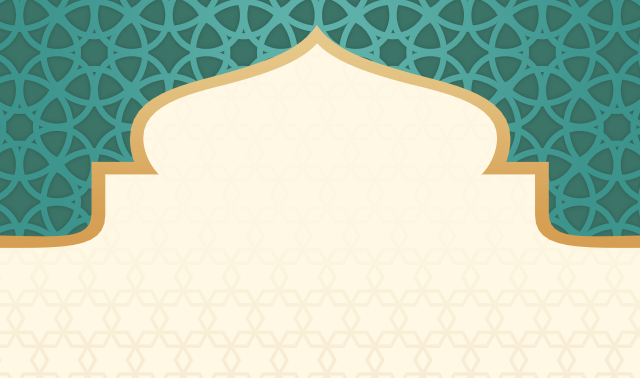
This background is drawn by a Shadertoy shader. Its source:

```glsl
const float CANVAS_HEIGHT = 453.0;   // design units, y measured downwards
const float ARCH_AXIS = 383.7;
const float APEX_SHIFT = 4.0;
const float ARCH_REACH = 400.0;
const int CURVES = 6;
const int STEPS = 12;

const vec2 GIRIH_ORIGIN = vec2(113.0, 63.0);
const float GIRIH_PITCH = 89.5;
const float PETAL_OFFSET = 63.6;
const float PETAL_RADIUS = 44.0;
const float RING_RADIUS = 61.0;
const float GIRIH_HALF_WIDTH = 3.7;

const vec2 STAR_ORIGIN = vec2(334.5, 183.0);
const float STAR_PITCH = 57.4;
const float STAR_HALF_WIDTH = 2.1;

const vec2 GLOW_CENTER = vec2(383.0, 55.0);
const float GLOW_REACH = 390.0;

const vec3 CREAM = vec3(1.0, 0.973, 0.895);
const vec3 CREAM_STRAP = vec3(0.973, 0.930, 0.830);
const vec3 TEAL_DARK = vec3(0.235, 0.460, 0.410);
const vec3 TEAL_STRAP = vec3(0.235, 0.580, 0.550);
const vec3 TEAL_GLOW = vec3(0.375, 0.700, 0.670);
const vec3 GOLD_TOP = vec3(0.900, 0.785, 0.540);
const vec3 GOLD_BOTTOM = vec3(0.840, 0.620, 0.320);

// Cubic control points of the right half, from apex to side
const vec2 OUTER[19] = vec2[19](
    vec2(0, 30), vec2(20, 60), vec2(60, 73), vec2(112, 88),
    vec2(164, 102), vec2(228, 114), vec2(228, 166),
    vec2(228, 176), vec2(226, 186), vec2(223, 194),
    vec2(223, 194), vec2(274, 194), vec2(274, 194),
    vec2(274, 194), vec2(274, 255), vec2(274, 255),
    vec2(274, 290), vec2(312, 283), vec2(400, 282));
const vec2 INNER[19] = vec2[19](
    vec2(0, 52), vec2(20, 74), vec2(60, 88), vec2(110, 101),
    vec2(160, 113), vec2(212, 127), vec2(212, 165),
    vec2(212, 182), vec2(204, 198), vec2(193.5, 209),
    vec2(193.5, 209), vec2(257.5, 209), vec2(257.5, 209),
    vec2(257.5, 209), vec2(257.5, 258), vec2(257.5, 258),
    vec2(257.5, 301), vec2(312, 297), vec2(400, 297));

vec2 cubic(vec2 a, vec2 b, vec2 c, vec2 d, float t) {
    float s = 1.0 - t;
    return s * s * s * a + 3.0 * s * t * (s * b + t * c) + t * t * t * d;
}

// Signed distance to a contour, negative below it
float archDistance(vec2 p, vec2 ctrl[19]) {
    float nearest = 1e9, side = 1.0;
    vec2 a = ctrl[0];
    for (int i = 0; i < CURVES; i++) {
        for (int j = 1; j <= STEPS; j++) {
            int k = 3 * i;
            vec2 b = cubic(ctrl[k], ctrl[k + 1], ctrl[k + 2], ctrl[k + 3],
                           float(j) / float(STEPS));
            vec2 e = b - a, w = p - a;
            vec2 r = w - e * clamp(dot(w, e) / max(dot(e, e), 1e-6), 0.0, 1.0);
            nearest = min(nearest, dot(r, r));
            if ((a.x <= p.x) != (b.x <= p.x) && a.y + e.y * w.x / e.x < p.y) side = -side;
            a = b;
        }
    }
    return side * sqrt(nearest);
}

float circleLine(vec2 p, float radius) {
    return abs(length(p) - radius);
}

// Interlaced arcs: stars and four-petal flowers alternate on a checkerboard
float girihDistance(vec2 p) {
    vec2 cell = floor((p - GIRIH_ORIGIN) / GIRIH_PITCH + 0.5);
    vec2 q = p - GIRIH_ORIGIN - cell * GIRIH_PITCH;
    float d = circleLine(abs(q) - 0.5 * GIRIH_PITCH, PETAL_RADIUS);
    for (int y = -1; y <= 1; y++) {
        for (int x = -1; x <= 1; x++) {
            vec2 offset = vec2(x, y);
            if (mod(cell.x + cell.y + offset.x + offset.y, 2.0) > 0.5) continue;
            vec2 s = abs(q - offset * GIRIH_PITCH);
            float ring = length(s) - RING_RADIUS;
            vec2 axial = s.x > s.y ? s : s.yx;
            float arcs = min(circleLine(axial - vec2(PETAL_OFFSET, 0), PETAL_RADIUS),
                             circleLine(axial.yx - vec2(PETAL_OFFSET, 0), PETAL_RADIUS));
            d = min(d, min(abs(ring), max(arcs, ring)));
        }
    }
    return d - GIRIH_HALF_WIDTH;
}

// Outlines of six-pointed stars on a triangular lattice
float starDistance(vec2 p) {
    vec2 period = STAR_PITCH * vec2(1.0, sqrt(3.0));
    vec2 a = mod(p - STAR_ORIGIN + 0.5 * period, period) - 0.5 * period;
    vec2 b = mod(p - STAR_ORIGIN, period) - 0.5 * period;
    vec2 q = dot(a, a) < dot(b, b) ? a : b;
    float u = q.y, v = 0.866 * q.x - 0.5 * q.y, w = -0.866 * q.x - 0.5 * q.y;
    float star = min(max(u, max(v, w)), max(-u, max(-v, -w))) - STAR_PITCH / (2.0 * sqrt(3.0));
    return abs(star) - STAR_HALF_WIDTH;
}

void mainImage(out vec4 fragColor, in vec2 fragCoord) {
    float unit = CANVAS_HEIGHT / iResolution.y;
    vec2 p = vec2(fragCoord.x, iResolution.y - fragCoord.y) * unit;

    // Teal lattice with a soft shadow and central glow
    float girih = girihDistance(p);
    float glow = 1.0 - smoothstep(0.0, GLOW_REACH, length(p - GLOW_CENTER));
    vec3 ground = TEAL_DARK * (1.0 - 0.13 * exp(-max(girih, 0.0) / 3.0));
    vec3 strap = mix(TEAL_STRAP, TEAL_GLOW, glow);
    vec3 color = mix(ground, strap, clamp(0.5 - girih / unit, 0.0, 1.0));

    // Cream panel, its stars growing clearer downwards
    float strength = mix(0.16, 1.0, smoothstep(240.0, 450.0, p.y));
    float stars = clamp(0.5 - starDistance(p) / unit, 0.0, 1.0);
    vec3 panel = mix(CREAM, CREAM_STRAP, stars * strength);

    // Gold frame between the two contours
    float axis = ARCH_AXIS - APEX_SHIFT * (1.0 - smoothstep(30.0, 160.0, p.y));
    vec2 h = vec2(min(abs(p.x - axis), ARCH_REACH - 0.5), p.y);
    vec3 gold = mix(GOLD_TOP, GOLD_BOTTOM, smoothstep(30.0, 297.0, p.y));
    color = mix(color, gold, clamp(0.5 - archDistance(h, OUTER) / unit, 0.0, 1.0));
    color = mix(color, panel, clamp(0.5 - archDistance(h, INNER) / unit, 0.0, 1.0));
    fragColor = vec4(color, 1.0);
}
```
